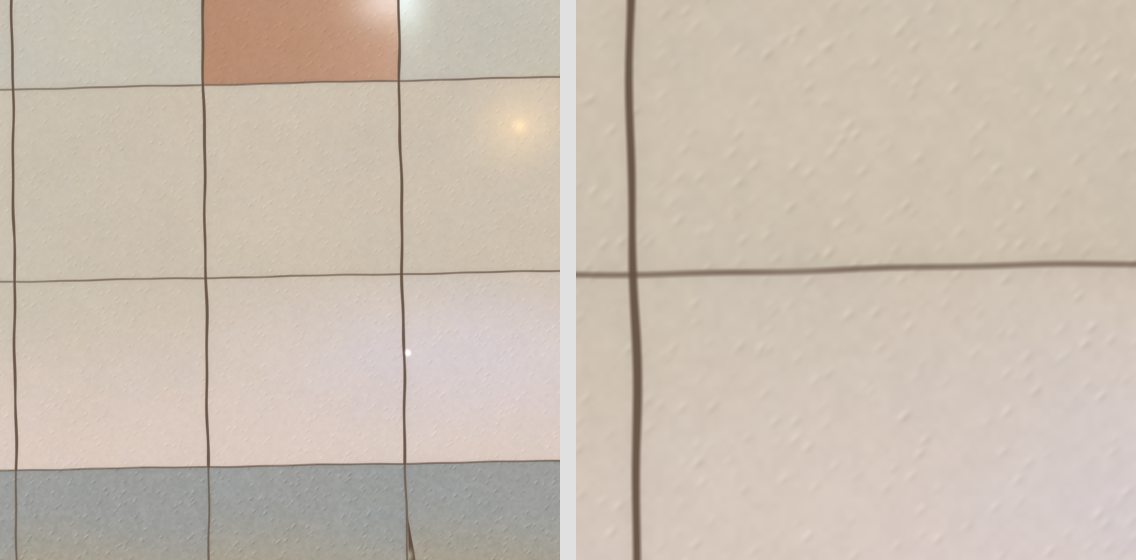
Left, the full canvas; right, a detail of the centre.
Give the GLSL for this texture, as a three.js fragment shader.

```glsl
// Glazed floor tiles seen slightly askew: a pale field, one terracotta tile, a grey border row.
// A gently bent grid gives tile ids and joint distances; soft gaussians add reflected light,
// layered sines add mottling, and cellular noise scatters small embossed pits.
#define PITCH 0.345
#define JOINT_V 0.0024
#define JOINT_H 0.0017
#define SOFT 0.0016
#define WOBBLE 0.0011
#define PIT_FREQ 85.0
#define PIT_DEPTH 0.075
#define MOTTLE 0.010
#define GRAIN 0.014

varying vec2 vUv;

const vec3 BEIGE = vec3(0.805, 0.757, 0.690);
const vec3 ROSE = vec3(0.860, 0.793, 0.750);
const vec3 LILAC = vec3(0.850, 0.808, 0.820);
const vec3 OLIVE = vec3(0.775, 0.755, 0.700);
const vec3 TERRACOTTA = vec3(0.715, 0.545, 0.440);
const vec3 GREY = vec3(0.615, 0.620, 0.612);
const vec3 WARM_GREY = vec3(0.660, 0.630, 0.565);
const vec3 GROUT = vec3(0.385, 0.310, 0.255);

vec2 hash2(vec2 p) {
  vec3 q = fract(p.xyx * vec3(0.1031, 0.1030, 0.0973));
  q += dot(q, q.yzx + 33.33);
  return fract((q.xx + q.yz) * q.zy);
}

float valueNoise(vec2 p) {
  vec2 i = floor(p), f = fract(p);
  f = f * f * (3.0 - 2.0 * f);
  float low = mix(hash2(i).x, hash2(i + vec2(1.0, 0.0)).x, f.x);
  float high = mix(hash2(i + vec2(0.0, 1.0)).x, hash2(i + 1.0).x, f.x);
  return mix(low, high, f.y);
}

float sineMottle(vec2 p) {
  float sum = 0.0, amp = 0.5;
  for (int k = 0; k < 4; k++) {
    sum += amp * sin(p.x + 1.7 * sin(p.y)) * sin(p.y * 1.1 + sin(p.x * 0.8));
    p = mat2(1.5, 1.1, -1.1, 1.5) * p + 2.3;
    amp *= 0.65;
  }
  return sum;
}

float glow(vec2 p, vec2 center, vec2 radius) {
  vec2 d = (p - center) / radius;
  return exp(-dot(d, d));
}

// Sparse cellular pits, each a lit rim beside a shaded one.
float pits(vec2 p) {
  vec2 cell = floor(p), f = fract(p);
  float sum = 0.0;
  for (int y = -1; y <= 1; y++) {
    for (int x = -1; x <= 1; x++) {
      vec2 o = vec2(float(x), float(y));
      vec2 rnd = hash2(cell + o + 17.0);
      vec2 d = f - o - hash2(cell + o);
      d = vec2(d.x + d.y, d.y - d.x) * 0.707;
      float body = exp(-dot(d * d, vec2(9.0, 28.0)));
      sum += step(0.5, rnd.x) * rnd.y * body * d.y * 9.0;
    }
  }
  return sum;
}

// Perspective-bent coordinates whose integers lie on the joints.
vec2 tileGrid(vec2 p) {
  float gx = p.x - 0.030 + p.y * (0.0085 + 0.010 * p.x);
  float gy = p.y - 0.160 - p.x * (0.017 + 0.008 * (p.y - 0.16));
  gx += WOBBLE * (sin(p.y * 21.0 + p.x * 5.0) + 0.5 * sin(p.y * 53.0));
  gy += WOBBLE * 0.6 * (sin(p.x * 19.0) + 0.5 * sin(p.x * 61.0 + p.y * 9.0));
  return vec2(gx * (2.947 - 0.109 * gx), gy * (3.002 - 0.089 * gy));
}

vec3 tileColor(vec2 id, vec2 f, vec2 p) {
  vec3 field = mix(BEIGE, OLIVE, 0.45 * (1.0 - smoothstep(0.0, 0.45, p.x)));
  if (id.y < 0.0) return mix(WARM_GREY, GREY, smoothstep(0.42, 0.85, f.y + 0.12 * f.x));
  if (id.y < 1.0) {
    field = mix(field, ROSE, smoothstep(1.0, 0.15, f.y));
    return mix(field, LILAC, 0.9 * glow(p, vec2(0.83, 0.36), vec2(0.34, 0.13)));
  }
  if (id.y > 1.0) field = id.x == 1.0 ? TERRACOTTA + vec3(0.05, 0.07, 0.08) * f.x * f.x : OLIVE;
  return field + 0.012 * (hash2(id + 5.0).x - 0.5);
}

void main() {
  vec2 p = vUv, g = tileGrid(p), id = floor(g), f = fract(g);
  float border = 1.0 - step(0.0, g.y);
  vec3 col = tileColor(id, f, p);

  // Reflected lamps
  col += vec3(0.10, 0.065, 0.02) * glow(p, vec2(0.928, 0.775), vec2(0.07, 0.06));
  col += vec3(0.12, 0.08, 0.03) * glow(p, vec2(0.928, 0.775), vec2(0.012));
  col += vec3(0.15, 0.21, 0.25) * glow(p, vec2(0.685, 1.0), vec2(0.055, 0.045));
  col += vec3(0.07, 0.09, 0.10) * glow(p, vec2(0.73, 0.99), vec2(0.035, 0.07));

  // Glaze mottling, pits and grain
  col += MOTTLE * sineMottle(p * 13.0) * vec3(1.0, 0.8, 0.6);
  col += MOTTLE * sineMottle(p * 17.0 + 4.0) * vec3(0.4, -0.1, -0.8);
  col += PIT_DEPTH * (0.6 + 0.5 * border) * pits(p * PIT_FREQ);
  col += GRAIN * (1.0 + border) * (valueNoise(p * 230.0) + valueNoise(p * 120.0) - 1.0);

  // Joints: dark upright ones, finer and paler level ones
  vec2 d = abs(fract(g + 0.5) - 0.5) * PITCH;
  float wear = valueNoise(p * 28.0);
  float halfWidth = JOINT_V * (0.8 + 0.35 * wear) * (1.0 - 0.25 * border);
  float upright = 1.0 - smoothstep(halfWidth - SOFT, halfWidth + SOFT, d.x);
  float level = 1.0 - smoothstep(JOINT_H - SOFT, JOINT_H + SOFT, d.y);
  col *= 1.0 - 0.05 * exp(-min(d.x, d.y) * 220.0);
  col = mix(col, GROUT + 0.06, level * (0.60 + 0.15 * wear + 0.12 * p.x));
  col = mix(col, GROUT, upright * (0.92 - 0.2 * border));

  // Chipped edge low on the right joint, and a glint above it
  float chipX = p.x - mix(0.736, 0.728, p.y / 0.08);
  float chipW = 0.006 * (1.0 - smoothstep(0.0, 0.085, p.y)) * (0.7 + 0.6 * wear);
  float chip = 1.0 - smoothstep(chipW - SOFT, chipW + SOFT, abs(chipX));
  chip *= 1.0 - smoothstep(0.06, 0.08, p.y);
  col = mix(col, mix(GROUT, WARM_GREY, glow(p, vec2(0.731, 0.008), vec2(0.006, 0.01))), chip);
  col += vec3(0.35, 0.38, 0.42) * glow(p, vec2(0.728, 0.37), vec2(0.005));

  gl_FragColor = vec4(clamp(col, 0.0, 1.0), 1.0);
}
```
